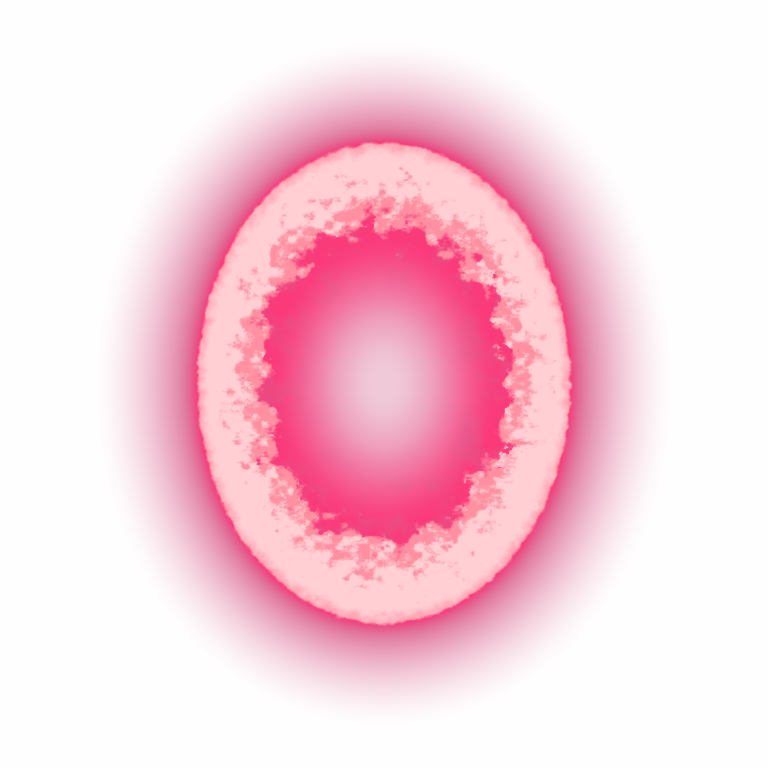
Write a three.js fragment shader that draws this background.

```glsl
varying vec2 vUv;

const vec2 CENTER = vec2(0.5, 0.501);
const vec2 RADII = vec2(0.243, 0.313);
const float GLOW_WIDTH = 0.138;

const vec3 WHITE = vec3(1.0, 0.995, 0.997);
const vec3 DUSKY_ROSE = vec3(0.85, 0.38, 0.55);
const vec3 HOT_PINK = vec3(0.98, 0.23, 0.48);
const vec3 CORE_PINK = vec3(0.94, 0.79, 0.85);
const vec3 MID_PINK = vec3(0.93, 0.57, 0.70);
const vec3 CORAL = vec3(1.0, 0.56, 0.63);
const vec3 PALE_PINK = vec3(1.0, 0.81, 0.83);

float hash(vec2 p) {
  return fract(sin(dot(p, vec2(127.1, 311.7))) * 43758.5453);
}

float valueNoise(vec2 p) {
  vec2 cell = floor(p);
  vec2 f = fract(p);
  f = f * f * (3.0 - 2.0 * f);
  float low = mix(hash(cell), hash(cell + vec2(1.0, 0.0)), f.x);
  float high = mix(hash(cell + vec2(0.0, 1.0)), hash(cell + vec2(1.0)), f.x);
  return mix(low, high, f.y);
}

float fbm(vec2 p) {
  float sum = 0.0;
  float amplitude = 0.5;
  for (int i = 0; i < 4; i++) {
    sum += amplitude * valueNoise(p);
    p = p * 2.03 + vec2(17.3, 9.1);
    amplitude *= 0.55;
  }
  return sum;
}

// Approximate signed distance to an ellipse
float ellipseDistance(vec2 p, vec2 radii) {
  float k = length(p / radii);
  float slope = max(length(p / (radii * radii)), 0.001);
  return k * (k - 1.0) / slope;
}

// Soft halo with a thin hot rim
vec3 haloColor(float dist) {
  float reach = clamp(1.0 - dist / GLOW_WIDTH, 0.0, 1.0);
  vec3 color = mix(WHITE, DUSKY_ROSE, pow(reach, 1.65));
  return mix(color, HOT_PINK, exp(-max(dist, 0.0) / 0.007));
}

// Gradient from the pale core to the hot inner edge
vec3 hollowColor(float radius, float mottle) {
  vec3 color = mix(CORE_PINK, MID_PINK, smoothstep(0.04, 0.38, radius));
  color = mix(color, HOT_PINK, smoothstep(0.24, 0.62, radius));
  float dusk = smoothstep(0.35, 0.5, radius) * smoothstep(0.45, 0.75, mottle);
  return mix(color, DUSKY_ROSE, 0.35 * dusk);
}

// Ragged ring of coral with pale flecks
vec3 ringColor(vec3 base, float radius, float grain, float fleck) {
  float body = radius - 0.66 + (grain - 0.5) * 0.32;
  float pale = radius - 0.72 + (fleck - 0.5) * 0.42 + (grain - 0.5) * 0.18;
  vec3 color = mix(base, CORAL, smoothstep(-0.025, 0.035, body));
  color = mix(color, PALE_PINK, smoothstep(-0.04, 0.10, pale) * step(0.0, body));
  float rim = smoothstep(0.94, 1.01, radius + (fleck - 0.5) * 0.06);
  return mix(color, CORAL, 0.75 * rim);
}

void main() {
  vec2 p = vUv - CENTER;
  float radius = length(p / RADII);
  float dist = ellipseDistance(p, RADII);
  float grain = fbm(vUv * 48.0);
  float fleck = fbm(vUv * vec2(85.0, 95.0) + 31.7);
  float mottle = fbm(vUv * 34.0 + 5.3);

  vec3 inside = hollowColor(radius, mottle);
  inside = ringColor(inside, radius, grain, fleck);
  float edge = dist + (fleck - 0.5) * 0.007;
  vec3 color = mix(inside, haloColor(dist), smoothstep(-0.003, 0.002, edge));
  gl_FragColor = vec4(color, 1.0);
}
```
